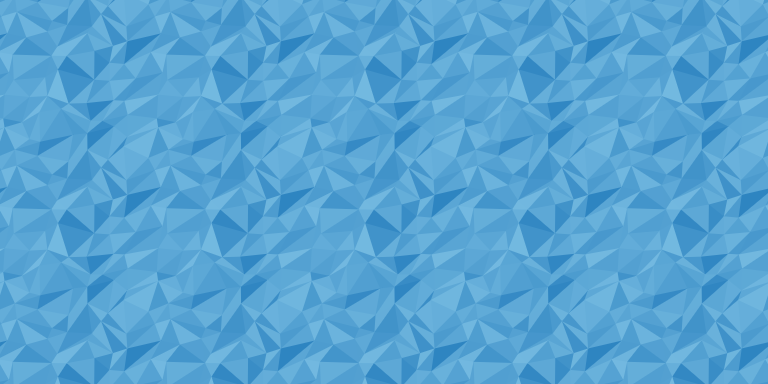
A WebGL 1 fragment shader for this pattern:

```glsl
precision highp float;

uniform vec2 u_resolution;

#define TILES_DOWN 2.5
#define GRID vec2(7.0, 8.0)
#define JITTER 0.43
#define SLASH_BIAS 1.6
#define SEED 29.0
#define LIGHT_BLUE vec3(0.45, 0.725, 0.878)
#define DEEP_BLUE vec3(0.175, 0.515, 0.755)

vec2 hash22(vec2 p) {
  vec3 q = fract((p.xyx + SEED) * vec3(0.1031, 0.1030, 0.0973));
  q += dot(q, q.yzx + 33.33);
  return fract((q.xx + q.yz) * q.zy);
}

float cross2(vec2 a, vec2 b) {
  return a.x * b.y - a.y * b.x;
}

float signedArea(vec2 a, vec2 b, vec2 c) {
  return cross2(b - a, c - a);
}

// Jittered lattice point in tile units, wrapped so that tiles join
vec2 latticePoint(vec2 id) {
  vec2 offset = (hash22(mod(id, GRID)) * 2.0 - 1.0) * JITTER;
  return (id + offset) / GRID;
}

float edgeDistance(vec2 p, vec2 a, vec2 b) {
  return cross2(b - a, p - a) / length(b - a);
}

// Smoothed coverage of a counterclockwise triangle
float coverage(vec2 p, vec2 a, vec2 b, vec2 c, float pixel) {
  float inside = min(edgeDistance(p, a, b),
                 min(edgeDistance(p, b, c), edgeDistance(p, c, a)));
  return clamp(0.5 + inside / pixel, 0.0, 1.0);
}

// Mostly light facets with a few deep ones; both halves of a cell contrast
vec3 facetColor(vec2 cell, float side) {
  vec2 h = fract(hash22(mod(cell, GRID) + vec2(41.0, 73.0)) + 0.5 * side);
  return mix(LIGHT_BLUE, DEEP_BLUE, h.x * mix(0.45, 1.0, h.y));
}

void main() {
  float pixel = TILES_DOWN / u_resolution.y;
  vec2 p = gl_FragCoord.xy * pixel;
  p.y -= TILES_DOWN;
  p = fract(p);
  vec2 home = floor(p * GRID);

  vec3 color = vec3(0.0);
  float total = 0.0;
  for (int y = -1; y <= 1; y++) {
    for (int x = -1; x <= 1; x++) {
      vec2 cell = home + vec2(float(x), float(y));
      vec2 a = latticePoint(cell);
      vec2 b = latticePoint(cell + vec2(1.0, 0.0));
      vec2 c = latticePoint(cell + vec2(1.0, 1.0));
      vec2 d = latticePoint(cell + vec2(0.0, 1.0));

      // Split along the diagonal that leaves two sound triangles
      float slash = min(signedArea(a, b, c), signedArea(a, c, d));
      float back = min(signedArea(a, b, d), signedArea(b, c, d));
      bool useSlash = slash * SLASH_BIAS > back;
      vec2 lowerTip = useSlash ? c : d;
      vec2 upperStart = useSlash ? a : b;

      float lower = coverage(p, a, b, lowerTip, pixel);
      float upper = coverage(p, upperStart, c, d, pixel);
      color += lower * facetColor(cell, 0.0) + upper * facetColor(cell, 1.0);
      total += lower + upper;
    }
  }
  gl_FragColor = vec4(color / max(total, 0.0001), 1.0);
}
```
